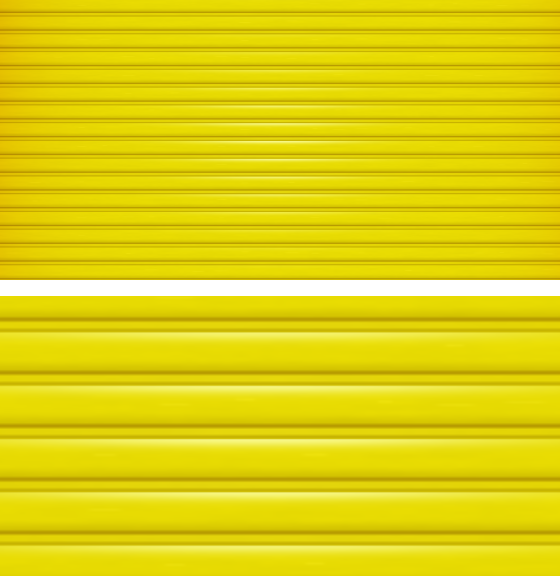
Top: the whole. Bottom: its middle third, enlarged.
This texture is drawn by a WebGL 1 fragment shader. Its source:

```glsl
precision highp float;
// Yellow roller shutter: horizontal slats, each with a rounded body, a dark
// joint, a narrow lip and a softer second groove. A broad sheen crosses the
// middle, the sides turn amber, and faint streaks and scuffs vary each slat.

uniform vec2 u_resolution;

// Layout, as fractions of canvas height or of one slat
const float SLAT_HEIGHT  = 0.06345;
const float FIRST_JOINT  = 0.044;   // distance of first joint from the top
const float JOINT_HALF   = 0.038;
const float GROOVE_POS   = 0.205;
const float GROOVE_HALF  = 0.034;
const float BODY_START   = 0.240;

// Sheen and wear
const vec2  SHEEN_CENTER = vec2(0.490, 0.49);
const vec2  SHEEN_SPREAD = vec2(0.155, 0.29);
const float SHEEN_FADE   = 0.15;    // depth of the sheen down a slat
const float GRAIN_AMOUNT = 0.014;
const float SCUFF_CELLS  = 24.0;
const float SCUFF_CHANCE = 0.20;

// Colours
const vec3 BODY   = vec3(0.912, 0.864, 0.008);
const vec3 SHADE  = vec3(0.825, 0.762, 0.005);
const vec3 LIP    = vec3(0.890, 0.830, 0.008);
const vec3 JOINT  = vec3(0.710, 0.600, 0.000);
const vec3 GROOVE = vec3(0.755, 0.675, 0.000);
const vec3 SHEEN  = vec3(0.985, 0.995, 0.640);
const vec3 AMBER  = vec3(0.985, 0.875, 0.300); // multiplier at the sides

float hash(vec2 p) {
  vec3 q = fract(vec3(p.xyx) * 0.1031);
  q += dot(q, q.yzx + 33.33);
  return fract((q.x + q.y) * q.z);
}

float noise(vec2 p) {
  vec2 i = floor(p);
  vec2 f = fract(p);
  f = f * f * (3.0 - 2.0 * f);
  return mix(mix(hash(i), hash(i + vec2(1.0, 0.0)), f.x),
             mix(hash(i + vec2(0.0, 1.0)), hash(i + vec2(1.0, 1.0)), f.x), f.y);
}

// Antialiased line across a slat, wrapping at its ends
float line(float t, float center, float halfWidth, float px) {
  float d = abs(fract(t - center + 0.5) - 0.5);
  float blur = max(px, 0.05);
  return clamp((halfWidth - d) / blur + 0.5, 0.0, 1.0) * min(1.0, 2.0 * halfWidth / blur);
}

// One short scratch in some of the cells along a slat
float scuff(float x, float t, float slat, float px) {
  float along = x * SCUFF_CELLS;
  vec2 id = vec2(floor(along) + 3.0, slat + 7.0);
  float present = step(hash(id), SCUFF_CHANCE);
  float halfLength = mix(0.12, 0.40, hash(id + 17.3));
  float height = 0.55 + 0.14 * (hash(id + 41.7) - 0.5);
  float ends = 1.0 - smoothstep(halfLength * 0.4, halfLength, abs(fract(along) - 0.5));
  return present * ends * line(t, height, 0.02, px);
}

void main() {
  vec2 uv = gl_FragCoord.xy / u_resolution;
  float row = (1.0 - uv.y - FIRST_JOINT) / SLAT_HEIGHT;
  float slat = floor(row);
  float t = fract(row);               // 0 at the joint, growing downward
  float px = 1.0 / (u_resolution.y * SLAT_HEIGHT);

  // Rounded body with a shaded lower edge, and the lip above it
  float onBody = smoothstep(BODY_START - 0.5 * px, BODY_START + 0.5 * px, t);
  float roll = 0.08 * smoothstep(0.35, 0.75, t) + 0.92 * smoothstep(0.73, 0.98, t);
  vec3 color = mix(LIP, mix(BODY, SHADE, roll), onBody);

  // Long paint streaks and a small change of tone per slat
  float grain = noise(vec2(uv.x * 30.0, row * 9.0 + 50.0))
              + 0.6 * noise(vec2(uv.x * 130.0, row * 16.0 + 90.0)) - 0.8;
  color *= 1.0 + GRAIN_AMOUNT * grain + 0.004 * (hash(vec2(slat + 3.0, 5.0)) - 0.5);

  // Sheen along the upper curve of each slat
  vec2 offset = (uv - SHEEN_CENTER) / SHEEN_SPREAD;
  float glow = exp(-dot(offset, offset));
  float depth = max(t - BODY_START, 0.0) / SHEEN_FADE;
  float upper = onBody * exp(-depth * depth);
  color = mix(color, SHEEN, glow * (0.85 * upper + 0.06 * (1.0 - onBody)));

  // Pale scuffs mid-slat
  color += 0.025 * scuff(uv.x, t, slat, px) * vec3(1.0, 1.0, 1.6);

  // Grooves
  color = mix(color, GROOVE, 0.80 * line(t, GROOVE_POS, GROOVE_HALF, px));
  color = mix(color, JOINT, 0.92 * line(t, 0.0, JOINT_HALF, px));

  // Amber falloff, stronger on the left and toward the top
  float left = exp(-uv.x / 0.085) * (0.80 + 0.30 * uv.y);
  float right = 0.55 * exp(-(1.0 - uv.x) / 0.080);
  color *= mix(vec3(1.0), AMBER, min(left + right, 1.1));

  gl_FragColor = vec4(clamp(color, 0.0, 1.0), 1.0);
}
```
